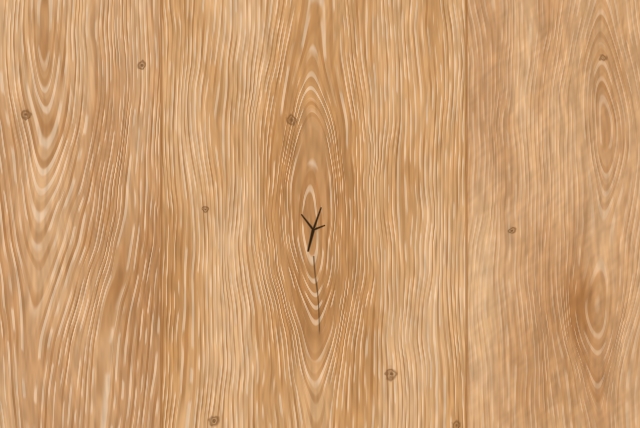
Give the GLSL for this texture, as a Shadertoy shader.

```glsl
// Three oak planks with vertical grain, cathedral figures, knots and a crack.
// A height field bulges around each knot; its contour lines become the grain,
// which is broken up by stretched noise and tinted with soft heartwood stains.
const float TAU = 6.28318;
const float PLANK_WIDTH = 0.713;
const float FIRST_SEAM = 0.377;
const vec3 LIGHT_OAK = vec3(0.865, 0.695, 0.515);
const vec3 GOLD_OAK = vec3(0.81, 0.612, 0.405);
const vec3 ROSE_OAK = vec3(0.805, 0.62, 0.445);
const vec3 DARK_OAK = vec3(0.63, 0.415, 0.23);
const vec3 LIMED_PORE = vec3(0.91, 0.79, 0.67);
const vec3 CRACK = vec3(0.17, 0.12, 0.07);

float hash(vec2 p) {
    p = fract(p * vec2(123.34, 456.21));
    p += dot(p, p + 45.32);
    return fract(p.x * p.y);
}

float noise(vec2 p) {
    vec2 i = floor(p), f = fract(p);
    f = f * f * (3.0 - 2.0 * f);
    return mix(mix(hash(i), hash(i + vec2(1, 0)), f.x),
               mix(hash(i + vec2(0, 1)), hash(i + vec2(1, 1)), f.x), f.y);
}

// Soft elliptical hill, 1 at its centre
float bulge(vec2 p, vec2 centre, vec2 size) {
    vec2 q = (p - centre) / size;
    return exp(-dot(q, q));
}

// Distance from a growth axis, rounded at the tip
float axisDistance(float x, float axis) {
    return sqrt((x - axis) * (x - axis) + 0.0004);
}

// Layered sines and a little noise make the fibres wander
vec2 sway(vec2 p) {
    float x = 0.006 * sin(p.y * 7.0 + p.x * 5.0) + 0.003 * sin(p.y * 17.0 - p.x * 9.0);
    return p + vec2(x + 0.006 * noise(p * vec2(22.0, 14.0)), 0.0);
}

// Grain height of one plank: its contours close around knots
float grainField(vec2 p, float plank) {
    if (plank < 0.5)
        return axisDistance(p.x, 0.075 + 0.04 * p.y)
             - 0.18 * bulge(p, vec2(0.115, 0.92), vec2(0.22, 0.5));
    if (plank < 1.5)
        return axisDistance(p.x, 0.735)
             - 0.12 * bulge(p, vec2(0.735, 0.5), vec2(0.14, 0.3));
    return axisDistance(p.x, 1.41)
         - 0.10 * bulge(p, vec2(1.43, 0.7), vec2(0.17, 0.3))
         - 0.06 * bulge(p, vec2(1.37, 0.28), vec2(0.09, 0.15));
}

// Brown heartwood around the large knots
float heartwood(vec2 p) {
    return 0.55 * bulge(p, vec2(0.115, 0.9), vec2(0.045, 0.12))
         + 0.40 * bulge(p, vec2(0.11, 0.7), vec2(0.07, 0.05))
         + 0.45 * bulge(p, vec2(0.30, 0.38), vec2(0.10, 0.2))
         + 0.65 * bulge(p, vec2(0.735, 0.54), vec2(0.08, 0.17))
         + 0.35 * bulge(p, vec2(0.72, 0.27), vec2(0.09, 0.12))
         + 0.75 * bulge(p, vec2(1.37, 0.29), vec2(0.05, 0.08))
         + 0.45 * bulge(p, vec2(1.31, 0.1), vec2(0.13, 0.15))
         + 0.40 * bulge(p, vec2(1.43, 0.86), vec2(0.09, 0.2));
}

// Coverage of a crack that thins from a to b
float crackLine(vec2 p, vec2 a, vec2 b, float width, float px) {
    vec2 ab = b - a;
    float t = clamp(dot(p - a, ab) / dot(ab, ab), 0.0, 1.0);
    return 1.0 - smoothstep(-px, px, length(p - a - ab * t) - width * (1.0 - 0.5 * t));
}

// Scattered pin knots: a small core inside a brown ring
float pinKnots(vec2 p) {
    float shade = 0.0;
    for (float i = 0.0; i < 9.0; i++) {
        vec2 centre = vec2((i + hash(vec2(i, 3.7))) / 6.0, hash(vec2(i, 8.1)));
        float r = length(p - centre) / mix(0.006, 0.012, hash(vec2(i, 5.3)));
        r += 0.7 * noise(p * 150.0) - 0.35;
        shade += 0.7 * exp(-6.0 * r * r) + 0.5 * exp(-9.0 * (r - 0.9) * (r - 0.9));
    }
    return min(shade, 0.9);
}

void mainImage(out vec4 fragColor, in vec2 fragCoord) {
    float px = 1.0 / iResolution.y;
    vec2 p = fragCoord * px, q = sway(p);
    float across = (p.x - FIRST_SEAM) / PLANK_WIDTH;
    float plank = floor(across) + 1.0;
    // Ring phase with uneven spacing
    float field = grainField(q, plank);
    float along = p.y + 0.5 * p.x + plank * 7.0;
    float phase = field / (plank < 0.5 ? 0.015 : 0.012) + 2.5 * noise(vec2(field * 22.0, along * 2.5));
    float strength = plank < 1.5 ? 1.0 : 0.55;
    // Short pale pores beside dark late wood, and fine fibres
    float breaks = smoothstep(0.3, 0.65, noise(vec2(phase * 1.5, along * 26.0)));
    float pore = smoothstep(0.1, 0.95, sin(TAU * phase)) * breaks;
    float lateWood = smoothstep(-0.1, 1.0, sin(TAU * (phase + 0.35))) * noise(vec2(phase, along * 13.0));
    float fibre = noise(vec2(q.x * 200.0, along * 34.0)) + noise(vec2(q.x * 110.0, along * 16.0)) - 1.0;
    float cloud = noise(vec2(field * 18.0, along * 2.0)) + noise(p * vec2(7.0, 3.0) + 5.0) - 1.0;
    float fleck = noise(vec2(p.x + p.y, (p.y - p.x) * 3.0) * 30.0) - 0.5;
    // Colour, from broad stains to fine lines
    vec3 color = abs(plank - 1.0) < 0.5 ? GOLD_OAK : ROSE_OAK;
    color = mix(color, LIGHT_OAK, clamp(0.45 + 1.1 * cloud, 0.0, 1.0));
    float stain = heartwood(q) * (0.55 + 0.7 * noise(vec2(field * 90.0, along * 9.0)));
    color = mix(color, DARK_OAK, clamp(stain - 0.25 * min(cloud, 0.0), 0.0, 0.75));
    color = mix(color, DARK_OAK, 0.62 * strength * lateWood);
    color = mix(color, LIMED_PORE, 0.68 * strength * pore);
    color *= 1.0 + 0.1 * fibre + 0.06 * fleck * step(1.5, plank);
    color = mix(color, DARK_OAK * 0.65, pinKnots(p));
    // Forked crack in the central knot, with a hairline below it
    vec2 fork = vec2(0.732, 0.463);
    float crack = crackLine(p, fork, vec2(0.720, 0.414), 0.0038, px);
    crack = max(crack, crackLine(p, fork, vec2(0.705, 0.498), 0.0026, px));
    crack = max(crack, crackLine(p, fork, vec2(0.750, 0.514), 0.0026, px));
    crack = max(crack, crackLine(p, fork, vec2(0.758, 0.473), 0.0024, px));
    float hairline = crackLine(q, vec2(0.738, 0.4), vec2(0.744, 0.2), 0.0016, px);
    color = mix(color, CRACK, max(0.95 * crack, 0.6 * hairline * breaks));
    // Seams between planks
    float seam = abs(fract(across + 0.5) - 0.5) * PLANK_WIDTH;
    color = mix(color, DARK_OAK, 0.65 * (1.0 - smoothstep(0.001, 0.001 + 1.5 * px, seam)));
    fragColor = vec4(color, 1.0);
}
```
